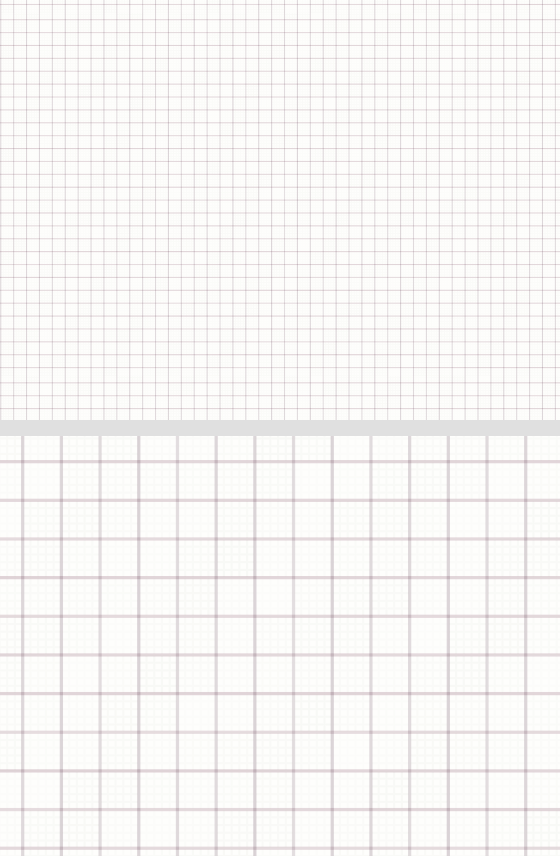
Top: the whole. Bottom: its middle third, enlarged.
Give the GLSL for this pattern, as a WebGL 1 fragment shader.

```glsl
precision highp float;

uniform vec2 u_resolution;

const vec3 PAPER = vec3(0.996, 0.995, 0.989);
const vec3 COLUMN_INK = vec3(0.115, 0.140, 0.122);
const vec3 ROW_INK = vec3(0.098, 0.142, 0.122);
const vec3 FINE_INK = vec3(0.020, 0.017, 0.022);

// Layered sines, about -1 to 1
float waves(vec2 p) {
  return 0.5 * sin(p.x * 1.7 + p.y * 0.6)
       + 0.3 * sin(p.y * 2.9 - p.x * 1.1 + 1.3)
       + 0.2 * sin(p.x * 4.3 + p.y * 3.7 + 4.1);
}

// Share of a pixel covered by a line of the given width
float lineCoverage(float offset, float width, float pixel) {
  float low = max(offset - 0.5 * pixel, -0.5 * width);
  float high = min(offset + 0.5 * pixel, 0.5 * width);
  return max(high - low, 0.0) / pixel;
}

// Position within a sheet, starting half a cell before its first line
float sheetPosition(float t, float pitch, float period) {
  return mod(t + 0.5 * pitch, period) - 0.5 * pitch;
}

// Index of the nearest of the lines on a sheet
float nearestLine(float t, float pitch, float count) {
  return min(floor(t / pitch + 0.5), count - 1.0);
}

// Main ruling with a slightly different strength on each line
float mainRuling(float t, float along, float pitch, float count, float pixel) {
  float index = nearestLine(t, pitch, count);
  float strength = 1.0 + 0.16 * waves(vec2(index * 2.3, along * 1.5));
  return strength * lineCoverage(t - index * pitch, 0.0026, pixel);
}

// Faint ruling, five divisions to a cell
float fineRuling(float t, float pitch, float pixel) {
  float step5 = pitch / 5.0;
  float offset = (fract(t / step5 + 0.5) - 0.5) * step5;
  return lineCoverage(offset, 0.0017, pixel);
}

void main() {
  float pixel = 1.0 / u_resolution.y;
  vec2 uv = gl_FragCoord.xy * pixel;
  uv.y = 1.0 - uv.y;

  // Rows have a wider gap where one sheet meets the next
  vec2 pitch = vec2(0.03071, 0.03068);
  vec2 count = vec2(88.0, 28.0);
  vec2 period = vec2(pitch.x * count.x, 0.8646);
  vec2 start = vec2(0.0018, 0.0469);
  vec2 sheet = vec2(
    sheetPosition(uv.x - start.x, pitch.x, period.x),
    sheetPosition(uv.y - start.y, pitch.y, period.y));

  // Faint ruling, unevenly worn from cell to cell
  vec2 cell = floor(sheet / pitch);
  float wear = 0.75 + 0.45 * waves(cell * vec2(0.9, 1.3));
  float fine = max(fineRuling(sheet.x, pitch.x, pixel),
                   fineRuling(sheet.y, pitch.y, pixel));
  vec3 color = PAPER - FINE_INK * fine * wear;

  // Main ruling, darkening where lines cross
  float column = mainRuling(sheet.x, uv.y, pitch.x, count.x, pixel);
  float row = mainRuling(sheet.y, uv.x, pitch.y, count.y, pixel);
  color *= (1.0 - COLUMN_INK * column) * (1.0 - ROW_INK * row);

  gl_FragColor = vec4(color, 1.0);
}
```
